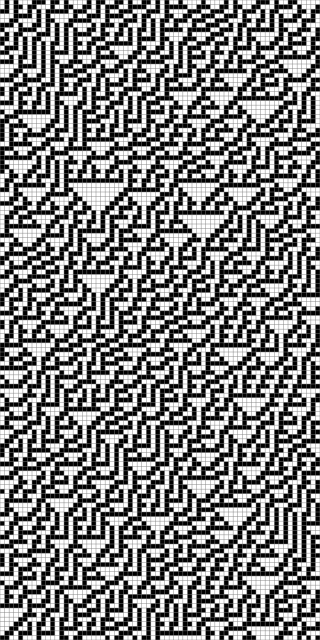
Write a Shadertoy shader that draws this pattern.

```glsl
// Elementary cellular automaton "rule 30" on a ruled grid, time running downwards.
// A ring of 96 cells is packed in three words and evolved by bit logic for each
// fragment; cells and grid lines are then box filtered over the pixel footprint.

const float CELLS_ACROSS = 70.0;  // visible cells over the canvas width
const float LINE_WIDTH = 0.10;    // grid line width, in cells
const int FIRST_CELL = 8;         // ring cell at the left border
const uint SEED = 30u;

const vec3 DEAD_COLOUR = vec3(1.0);
const vec3 LIVE_COLOUR = vec3(0.0);
const vec3 LINE_COLOUR = vec3(0.5);

// Integer hash (PCG)
uint hash(uint n) {
    n = n * 747796405u + 2891336453u;
    n = ((n >> ((n >> 28) + 4u)) ^ n) * 277803737u;
    return (n >> 22) ^ n;
}

// Random generation just above the canvas
uvec3 seedRing(uint seed) {
    return uvec3(hash(seed), hash(seed + 1u), hash(seed + 2u));
}

// One generation of rule 30 on the whole ring
uvec3 evolve(uvec3 ring) {
    uvec3 left = (ring << 1u) | (ring.zxy >> 31u);
    uvec3 right = (ring >> 1u) | (ring.yzx << 31u);
    return left ^ (ring | right);
}

// State of one cell: 1 alive, 0 dead
float cellState(uvec3 ring, int column) {
    int cell = column + FIRST_CELL;
    return float((ring[cell / 32] >> uint(cell % 32)) & 1u);
}

// Share of a row on both sides of a cell border
float rowState(uvec3 ring, int border, float rightShare) {
    return mix(cellState(ring, border - 1), cellState(ring, border), rightShare);
}

// Share of the pixel footprint covered by a line centred at offset zero
vec2 lineCoverage(vec2 offset, float width, float footprint) {
    vec2 low = max(offset - 0.5 * footprint, vec2(-0.5 * width));
    vec2 high = min(offset + 0.5 * footprint, vec2(0.5 * width));
    return max(high - low, 0.0) / footprint;
}

void mainImage(out vec4 fragColor, in vec2 fragCoord) {
    // Grid position from the upper left, and the closest grid corner
    float footprint = min(CELLS_ACROSS / iResolution.x, 1.0);
    vec2 grid = vec2(fragCoord.x, iResolution.y - fragCoord.y) * CELLS_ACROSS / iResolution.x;
    vec2 corner = floor(grid + 0.5);
    vec2 offset = grid - corner;

    // Generations above and below that corner
    uvec3 upper = seedRing(SEED);
    int generations = int(corner.y);
    for (int i = 0; i < generations; i++) upper = evolve(upper);
    uvec3 lower = evolve(upper);

    // Blend of the four cells that meet at the corner
    vec2 share = clamp(offset / footprint + 0.5, 0.0, 1.0);
    int border = int(corner.x);
    float alive = mix(rowState(upper, border, share.x), rowState(lower, border, share.x), share.y);
    vec3 colour = mix(DEAD_COLOUR, LIVE_COLOUR, alive);

    // Grid lines on top
    vec2 line = lineCoverage(offset, LINE_WIDTH, footprint);
    colour = mix(colour, LINE_COLOUR, line.x + line.y - line.x * line.y);

    fragColor = vec4(colour, 1.0);
}
```
